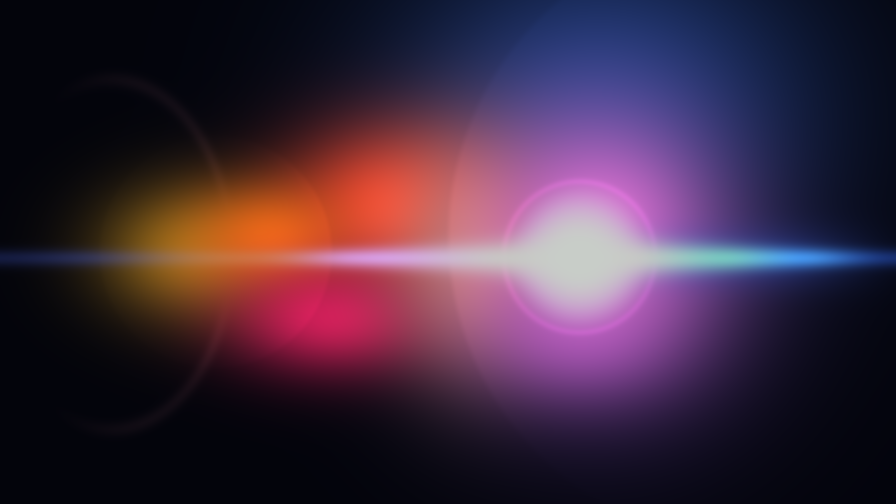
Give the GLSL for this background, as a Shadertoy shader.

```glsl
// Colourful lens flare: a bright core on a horizontal light streak, with warm and blue glows.

// Elliptical soft falloff, 1 at the centre.
float glow(vec2 p, vec2 centre, vec2 size) {
    vec2 d = (p - centre) / size;
    return exp(-dot(d, d));
}

// Thin soft line where the distance is zero.
float rim(float dist, float width) {
    return exp(-dist * dist / (width * width));
}

// Hue of the streak from its left tip to its right tip.
vec3 streakColour(float x) {
    vec3 c = mix(vec3(0.25, 0.34, 0.80), vec3(0.78, 0.58, 0.45), smoothstep(0.15, 0.48, x));
    c = mix(c, vec3(0.85, 0.63, 0.92), smoothstep(0.50, 0.70, x));
    c = mix(c, vec3(0.78, 0.79, 0.77), smoothstep(0.72, 1.02, x));
    c = mix(c, vec3(0.47, 0.80, 0.76), smoothstep(1.25, 1.45, x));
    c = mix(c, vec3(0.28, 0.62, 0.98), smoothstep(1.43, 1.60, x));
    return mix(c, vec3(0.16, 0.34, 0.80), smoothstep(1.60, 1.78, x));
}

void mainImage(out vec4 fragColor, in vec2 fragCoord) {
    vec2 p = fragCoord / iResolution.y;
    vec2 core = vec2(1.15, 0.49);
    float r = length(p - core);

    // Night backdrop with blue above and violet below
    vec3 col = vec3(0.010, 0.014, 0.042);
    col = mix(col, vec3(0.13, 0.25, 0.52), 0.92 * glow(p, vec2(1.19, 0.79), vec2(0.41, 0.33)));
    col = mix(col, vec3(0.26, 0.18, 0.44), 0.55 * glow(p, vec2(1.20, 0.39), vec2(0.32, 0.30)));

    // Warm glows, from gold to crimson
    col = mix(col, vec3(0.62, 0.45, 0.10), 0.90 * glow(p, vec2(0.38, 0.50), vec2(0.18, 0.13)));
    col = mix(col, vec3(1.00, 0.28, 0.17), 0.98 * glow(p, vec2(0.78, 0.59), vec2(0.21, 0.16)));
    col = mix(col, vec3(0.95, 0.42, 0.08), 0.85 * glow(p, vec2(0.54, 0.53), vec2(0.15, 0.10)));
    col = mix(col, vec3(0.85, 0.12, 0.36), 0.95 * glow(p, vec2(0.66, 0.37), vec2(0.20, 0.11)));
    col = mix(col, vec3(0.75, 0.52, 0.44), 0.85 * glow(p, vec2(0.93, 0.49), vec2(0.15, 0.22)));

    // Pink and purple around the core
    col = mix(col, vec3(0.68, 0.32, 0.74), 0.65 * glow(p, vec2(1.15, 0.34), vec2(0.20, 0.13)));
    col = mix(col, vec3(0.85, 0.43, 0.80), 0.95 * glow(p, vec2(1.19, 0.54), vec2(0.23, 0.23)));

    // Faint lens ghosts: a large disc, a small disc and an open arc
    float bigDisc = length(p - vec2(1.50, 0.53)) - 0.61;
    col *= 1.0 + 0.07 * smoothstep(0.008, -0.008, bigDisc);
    float smallDisc = length(p - vec2(0.428, 0.50)) - 0.23;
    col *= 1.0 + 0.06 * smoothstep(0.006, -0.006, smallDisc);
    vec2 q = (p - vec2(0.22, 0.495)) / vec2(0.238, 0.347);
    float arcFade = smoothstep(-0.6, 0.3, q.x) * smoothstep(0.2, 0.6, abs(q.y));
    col += vec3(0.055, 0.032, 0.035) * arcFade * rim(length(q) - 1.0, 0.045);

    // Lilac halo with a pink edge
    col = mix(col, vec3(0.81, 0.64, 0.86), 0.60 * smoothstep(0.160, 0.080, r));
    col += vec3(0.07, 0.02, 0.06) * rim(r - 0.15, 0.007);

    // Streak: a wide blue haze, then the bright tapered beam
    float dx = p.x - core.x;
    float dy = p.y - 0.488;
    float haze = exp(-dy * dy / 0.0035) * smoothstep(1.15, 1.40, p.x) * smoothstep(1.85, 1.50, p.x);
    col = mix(col, vec3(0.20, 0.32, 0.78), 0.40 * haze);
    float thickness = 0.017 + 0.020 * exp(-dx * dx / 0.10) + 0.022 * exp(-dx * dx / 0.012);
    float strength = mix(0.36, 0.95, smoothstep(0.45, 0.78, p.x));
    strength *= mix(1.0, 0.50, smoothstep(1.55, 1.78, p.x));
    strength *= mix(0.75, 1.0, smoothstep(0.0, 0.2, p.x));
    col = mix(col, streakColour(p.x), strength * exp(-dy * dy / (thickness * thickness)));

    // Pale core
    col = mix(col, vec3(0.785, 0.805, 0.785), exp(-pow(r / 0.10, 3.0)));

    fragColor = vec4(clamp(col, 0.0, 1.0), 1.0);
}
```
